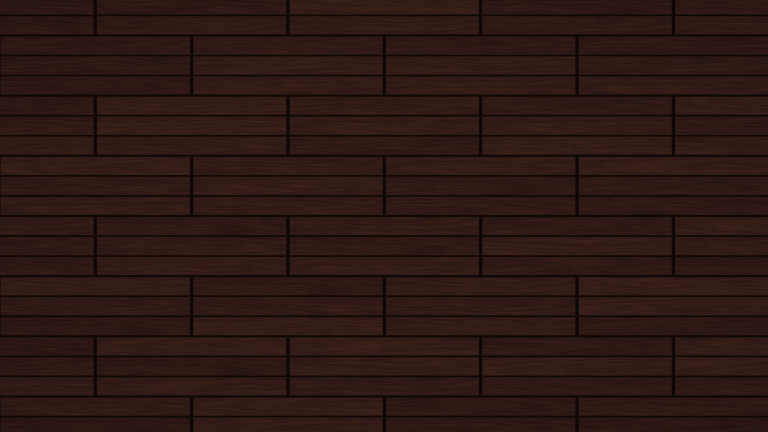
Reproduce this texture procedurally as a WebGL 1 fragment shader.

```glsl
precision highp float;

uniform vec2 u_resolution;

// Layout, in units of the canvas height
const vec2 BLOCK = vec2(0.4461, 0.1393);
const vec2 ORIGIN = vec2(0.2205, 0.0822);
const float PLANKS = 3.0;
const float JOINT_HALF = 0.0038;
const float ROW_GAP_HALF = 0.0025;
const float PLANK_GAP_HALF = 0.0020;

const vec3 GAP = vec3(0.055, 0.027, 0.021);
const vec3 WOOD_DARK = vec3(0.145, 0.072, 0.062);
const vec3 WOOD_LIGHT = vec3(0.245, 0.138, 0.108);

float hash(vec2 p) {
  return fract(sin(dot(p, vec2(127.1, 311.7))) * 4375.85);
}

// Distance to the nearest scattered point
float cellular(vec2 p) {
  vec2 cell = floor(p);
  float nearest = 2.0;
  for (int j = -1; j <= 1; j++) {
    for (int i = -1; i <= 1; i++) {
      vec2 c = cell + vec2(float(i), float(j));
      vec2 point = c + vec2(hash(c), hash(c + 37.2));
      nearest = min(nearest, length(point - p));
    }
  }
  return nearest;
}

// Slow bending of the fibres along a plank
float bend(float x, float seed) {
  float phase = seed * 6.283;
  return 0.0020 * sin(x * 17.0 + phase)
       + 0.0010 * sin(x * 39.0 + phase * 2.3)
       + 0.0004 * sin(x * 97.0 + phase * 4.1);
}

// Long arched growth rings around a centre chosen by the seed
float rings(vec2 p, float seed) {
  vec2 centre = vec2(seed * BLOCK.x, fract(seed * 7.3) * 0.046);
  float radius = length((p - centre) * vec2(0.06, 1.0));
  return sin(radius * 620.0 + 1.5 * sin(radius * 210.0 + seed * 9.0));
}

// Wood brightness from 0 to 1
float woodTone(vec2 p, float seed) {
  vec2 q = p + vec2(0.0, bend(p.x, seed));
  vec2 shift = vec2(seed * 41.0, seed * 83.0);
  float fibre = cellular(q * vec2(14.0, 250.0) + shift) - 0.5;
  float pores = cellular(q * vec2(34.0, 420.0) + shift.yx) - 0.5;
  float patches = sin(q.x * 13.0 + seed * 20.0) * sin(q.y * 95.0 + seed * 11.0);
  return 0.53 + 0.32 * (seed - 0.5) + 0.42 * fibre + 0.22 * pores
       + 0.10 * rings(q, seed) + 0.07 * patches;
}

// Distance from t, in repeats, to the nearest whole number
float edgeDistance(float t) {
  return 0.5 - abs(fract(t) - 0.5);
}

float gapMask(float dist, float halfWidth, float soft) {
  return 1.0 - smoothstep(halfWidth - soft, halfWidth + soft, dist);
}

void main() {
  vec2 pos = gl_FragCoord.xy / u_resolution.y;
  float soft = 0.7 / u_resolution.y;

  // Staggered blocks, each split into planks
  vec2 grid = (pos - ORIGIN) / BLOCK;
  float row = floor(grid.y);
  grid.x += 0.5 * mod(row, 2.0);
  float plankY = grid.y * PLANKS;
  float plankHeight = BLOCK.y / PLANKS;
  vec2 plankId = vec2(floor(grid.x), floor(plankY));
  vec2 local = vec2(fract(grid.x) * BLOCK.x, fract(plankY) * plankHeight);

  // Wood, a little brighter toward the lower edge of each plank
  float tone = woodTone(local, hash(plankId + 5.3));
  tone += 0.12 * (0.5 - fract(plankY));
  vec3 color = mix(WOOD_DARK, WOOD_LIGHT, clamp(tone, 0.0, 1.1));

  // Gaps between planks, rows and block ends
  float gap = gapMask(edgeDistance(plankY) * plankHeight, PLANK_GAP_HALF, soft);
  gap = max(gap, gapMask(edgeDistance(grid.y) * BLOCK.y, ROW_GAP_HALF, soft));
  gap = max(gap, gapMask(edgeDistance(grid.x) * BLOCK.x, JOINT_HALF, soft));
  color = mix(color, GAP, gap);

  // Gentle darkening toward the corners
  vec2 fromCentre = gl_FragCoord.xy / u_resolution - 0.5;
  color *= 1.04 - 0.28 * dot(fromCentre, fromCentre);

  gl_FragColor = vec4(color, 1.0);
}
```
